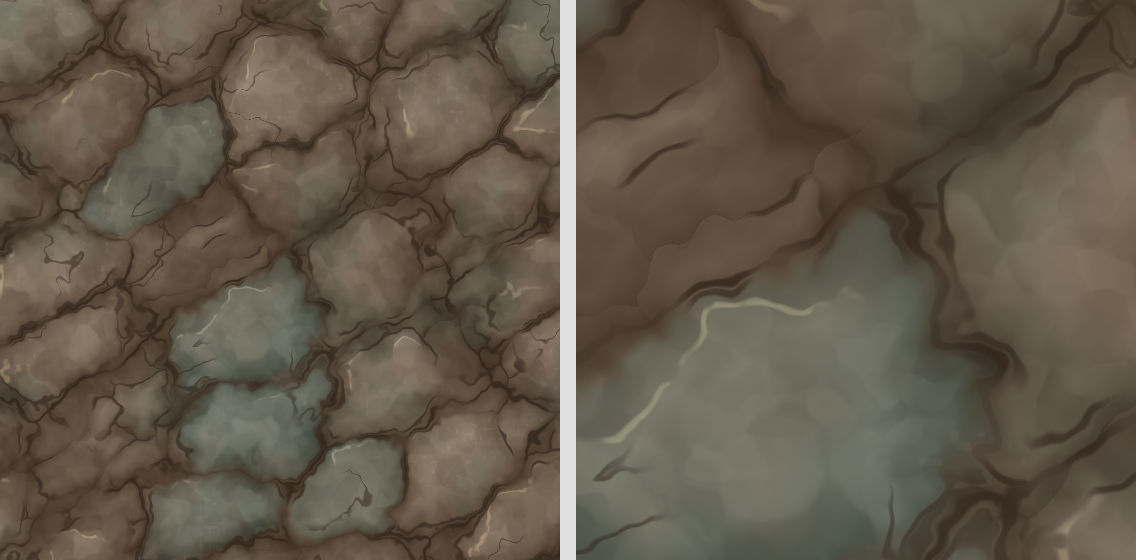
Left: the whole. Right: its middle third, enlarged.
Give the GLSL for this texture, as a Shadertoy shader.

```glsl
// Painted bed of slanted brown boulders over a darker bed of small stones.
// Stretched Voronoi cells are rounded into boulders, then shaded with soft
// facets, thin wandering cracks, and short pale strokes on the lit side.

#define TILT 0.62
#define BOULDER_SCALE vec2(4.1, 5.9)
#define PEBBLE_SCALE 2.1
#define ROUGHNESS 0.20
#define GAP_SHARE 0.18
#define CRACK_WIDTH 0.024
#define FACET_CONTRAST 0.24
#define STROKE_STRENGTH 0.34
#define DARK_EARTH vec3(0.245, 0.195, 0.140)
#define PALE_STONE vec3(0.575, 0.520, 0.450)
#define CRACK_COLOR vec3(0.195, 0.145, 0.105)
#define MOSS_TINT vec3(-0.035, 0.008, 0.016)

struct Cell { vec2 id; vec2 offset; float edge; };

vec2 hash2(vec2 p) {
    vec3 h = fract(vec3(p.xyx) * vec3(0.1031, 0.1030, 0.0973));
    h += dot(h, h.yzx + 33.33);
    return fract((h.xx + h.yz) * h.zy);
}

float noise(vec2 p) {
    vec2 i = floor(p), f = fract(p);
    f = f * f * (3.0 - 2.0 * f);
    float low = mix(hash2(i).x, hash2(i + vec2(1, 0)).x, f.x);
    float high = mix(hash2(i + vec2(0, 1)).x, hash2(i + vec2(1, 1)).x, f.x);
    return mix(low, high, f.y);
}

float fbm(vec2 p) {
    float sum = 0.0, amp = 0.5;
    for (int i = 0; i < 4; i++) {
        sum += amp * noise(p);
        p = mat2(1.6, 1.2, -1.2, 1.6) * p + 7.3;
        amp *= 0.5;
    }
    return sum / 0.9375;
}

vec2 site(vec2 cell) { return cell + 0.5 + 0.72 * (hash2(cell + 61.0) - 0.5); }

// Nearest cell, the offset from its site, and the distance to its border
Cell voronoi(vec2 p) {
    vec2 base = floor(p);
    Cell c = Cell(base, vec2(0), 8.0);
    float nearest = 8.0;
    for (int k = 0; k < 9; k++) {
        vec2 id = base + vec2(k % 3 - 1, k / 3 - 1);
        vec2 r = p - site(id);
        if (dot(r, r) < nearest) { nearest = dot(r, r); c.id = id; c.offset = r; }
    }
    for (int k = 0; k < 25; k++) {
        vec2 id = c.id + vec2(k % 5 - 2, k / 5 - 2);
        vec2 r = p - site(id), across = c.offset - r;
        if (dot(across, across) > 0.0001)
            c.edge = min(c.edge, dot(-0.5 * (c.offset + r), normalize(across)));
    }
    return c;
}

// Flat brush patches with slightly blended borders, centred on zero
float facets(vec2 p) {
    vec2 base = floor(p);
    float sum = 0.0, total = 0.0001;
    for (int k = 0; k < 9; k++) {
        vec2 id = base + vec2(k % 3 - 1, k / 3 - 1);
        vec2 r = p - site(id);
        float w = exp(-32.0 * dot(r, r));
        sum += w * (hash2(id + 17.0).y - 0.5);
        total += w;
    }
    return sum / total;
}

float smoothMin(float a, float b, float k) {
    float h = max(k - abs(a - b), 0.0) / k;
    return min(a, b) - 0.25 * h * h * k;
}

float line(float d, float width) { return 1.0 - smoothstep(0.25 * width, width, abs(d)); }

void mainImage(out vec4 fragColor, in vec2 fragCoord) {
    vec2 p = fragCoord / iResolution.y + 3.0;

    // Slanted, stretched space with ragged edges
    float c = cos(TILT), s = sin(TILT);
    vec2 q = mat2(c, -s, s, c) * p * BOULDER_SCALE;
    vec2 wobble = vec2(fbm(p * 13.0), fbm(p * 13.0 + 40.0)) - 0.5;
    vec2 fray = vec2(noise(p * 75.0), noise(p * 75.0 + 19.0)) - 0.5;
    q += ROUGHNESS * (2.0 * wobble + 0.15 * fray);
    float broad = fbm(p * 5.0 + 11.0), fine = fbm(p * 42.0);
    float patches = facets(p * 17.0 + wobble * 1.2) + 0.6 * facets(p * 38.0 + wobble * 2.0 + fray * 0.4);

    // Rounded boulders; a share of cells stays open
    Cell boulder = voronoi(q);
    vec2 traits = hash2(boulder.id + 5.0);
    float radius = traits.x < GAP_SHARE ? 0.16 : mix(0.46, 0.66, traits.y);
    float inside = smoothMin(boulder.edge - 0.025, radius - length(boulder.offset), 0.16);
    float mask = smoothstep(-0.05, 0.06, inside);

    // Dim bed of small stones
    Cell pebble = voronoi(q * PEBBLE_SCALE + 31.0);
    float pebbleTone = 0.20 + 0.28 * hash2(pebble.id).x * smoothstep(0.0, 0.32, pebble.edge);
    pebbleTone += 0.10 * pebble.offset.y + 0.16 * smoothstep(0.0, 0.3, boulder.edge);

    // Domed shading, lit from the upper left
    float stoneTone = mix(0.40, 0.66, smoothstep(0.0, 0.26, inside));
    stoneTone += 0.16 * boulder.offset.y + 0.18 * (hash2(boulder.id + 83.0).x - 0.5);
    float tone = mix(pebbleTone, stoneTone, mask);
    tone += FACET_CONTRAST * patches * mix(0.6, 1.0, mask);
    tone += 0.34 * (broad - 0.5) + 0.12 * (fine - 0.5);

    // Short pale strokes along the lit shoulder, and scattered flecks
    float strokePath = inside - 0.13 + 0.30 * (noise(p * 19.0) - 0.5);
    float lit = mask * smoothstep(0.02, 0.18, boulder.offset.y) * smoothstep(0.48, 0.68, noise(p * 15.0 + 3.0));
    float stroke = lit * line(strokePath, 0.025) * smoothstep(0.2, 0.6, noise(p * 90.0));
    float glow = lit * smoothstep(-0.02, 0.02, strokePath) * (1.0 - smoothstep(0.02, 0.17, strokePath));
    float flecks = smoothstep(0.80, 0.92, noise(p * 120.0)) * smoothstep(0.5, 0.7, broad);
    tone += STROKE_STRENGTH * stroke + 0.10 * glow + 0.10 * flecks;

    // Colour from tone, with mossy and ruddy drifts
    vec3 color = mix(DARK_EARTH, PALE_STONE, clamp(tone, 0.0, 1.15));
    float moss = smoothstep(0.72, 0.85, traits.y) * mask + 0.6 * smoothstep(0.5, 0.72, fbm(p * 7.0 + 70.0));
    color += MOSS_TINT * moss + vec3(0.012, -0.003, -0.004) * (1.0 - moss);
    color += vec3(0.03, 0.022, -0.01) * stroke;

    // Cracks between boulders, around pebbles and across faces
    float vary = smoothstep(0.25, 0.65, noise(p * 24.0 + 8.0));
    float crack = line(boulder.edge, CRACK_WIDTH * 1.2) * mix(0.35, 0.85, vary);
    crack = max(crack, line(inside, CRACK_WIDTH) * 0.65 * vary);
    crack = max(crack, line(pebble.edge, CRACK_WIDTH * 1.8) * 0.60 * (1.0 - mask) * vary);
    float vein = line(fbm(q * 1.3 + 90.0) - 0.5, 0.012) * smoothstep(0.52, 0.70, noise(p * 9.0));
    crack = max(crack, 0.5 * vein);
    float shade = 0.22 * (1.0 - smoothstep(0.0, 0.10, boulder.edge));
    color = mix(color, CRACK_COLOR, max(crack, shade));

    fragColor = vec4(color, 1.0);
}
```
